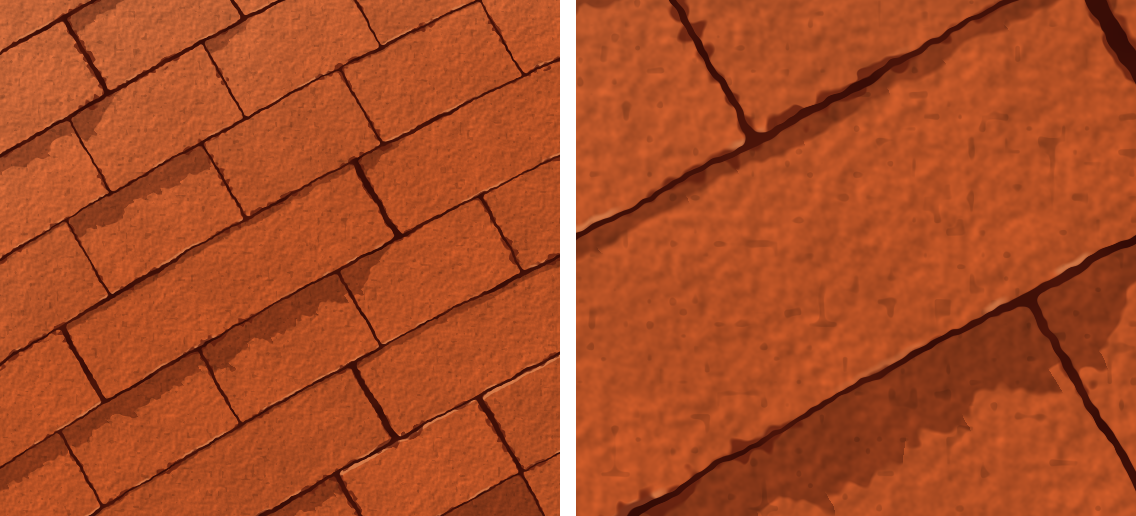
Left, the full canvas; right, a detail of the centre.
Give the GLSL for this texture, as a Shadertoy shader.

```glsl
// Terracotta bricks laid in slanted courses, some twice as long, lit from the upper left.
// A rotated, slightly bowed grid gives each brick a rounded box; noise adds
// chipped rims, ragged cast shadows, and a grainy clay surface.

// One entry per course: first joint, brick length, joint width (768 units span the canvas).
const vec3 courses[9] = vec3[9](
    vec3(150., 207., 3.), vec3(61., 214., 6.), vec3(-1., 211., 2.5),
    vec3(-73., 214., 2.5), vec3(-154., 461., 8.), vec3(-226., 220., 3.5),
    vec3(164., 461., 9.), vec3(72., 222., 6.), vec3(292., 227., 3.));

// Shadow depth for the bricks of each course; negative means a wedge at the left end.
const vec4 shadows[9] = vec4[9](
    vec4(0.), vec4(0., .18, 0., 0.), vec4(.2, -.36, -.26, 0.),
    vec4(.03, .27, 0., .02), vec4(0., .07, -.25, 0.), vec4(.22, .24, .31, -.46),
    vec4(.03, .07, 0., 0.), vec4(.2, 0., 0., 0.), vec4(2., 0., 0., 0.));

float hash(vec2 p) {
    vec3 q = fract(p.xyx * vec3(.1031, .1030, .0973));
    q += dot(q, q.yzx + 33.33);
    return fract((q.x + q.y) * q.z);
}

float noise(vec2 p) {
    vec2 i = floor(p), f = fract(p);
    f = f * f * (3. - 2. * f);
    return mix(mix(hash(i), hash(i + vec2(1, 0)), f.x),
               mix(hash(i + vec2(0, 1)), hash(i + vec2(1, 1)), f.x), f.y);
}

float clayHeight(vec2 p) {
    return .55 * noise(p * .12) + .4 * noise(p * .25 + 17.) + .2 * noise(p * .5 + 41.);
}

float roundBox(vec2 p, vec2 halfSize, float radius) {
    vec2 q = abs(p) - halfSize + radius;
    return length(max(q, 0.)) + min(max(q.x, q.y), 0.) - radius;
}

void mainImage(out vec4 fragColor, in vec2 fragCoord) {
    float px = 768. / iResolution.x;
    vec2 p = vec2(fragCoord.x, iResolution.y - fragCoord.y) * px;

    // Slanted course coordinates with a gentle bow and wobbling edges
    vec2 q = vec2(.866 * p.x - .5 * p.y, .5 * p.x + .866 * p.y);
    q.y -= 6.5e-5 * q.x * q.x;
    q += 3. * (vec2(noise(p * .05), noise(p * .05 + 60.)) - .5);
    q += 1.6 * (vec2(noise(p * .22), noise(p * .22 + 90.)) - .5);

    // Brick lookup
    float row = clamp(floor((q.y - 62.) / 121.5), -1., 7.);
    int r = int(row) + 1;
    vec3 course = courses[r];
    float along = (q.x - course.x) / course.y;
    float col = floor(along);
    vec2 local = vec2(fract(along) * course.y, q.y - 62. - row * 121.5);
    float tone = hash(vec2(row, col) + 20.);

    // Brick outline inside its cell; gaps open at the left and top
    vec2 low = vec2(course.z * (.6 + .5 * noise(q * .03)),
                    1.2 + 3.8 * pow(noise(vec2(q.x * .012, row * 7. + 50.)), 1.5));
    vec2 high = vec2(course.y - .6, 121.);
    float d = roundBox(local - .5 * (low + high), .5 * (high - low), 5.);

    // Clay colour and embossed grain
    vec3 clay = mix(vec3(.765, .39, .215), vec3(.705, .31, .14),
                    smoothstep(40., 530., q.y + 70. * (noise(p * .012) - .5)));
    clay *= .97 + .06 * tone;
    clay *= .96 + .08 * noise(p * .035 + 9.);
    clay *= 1. + .33 * (clayHeight(p + 1.3) - clayHeight(p - 1.3));
    float pit = smoothstep(.83, .93, noise(p * .19 + 130.));
    clay *= 1. - .13 * pit;

    // Ragged shadow thrown by the course above
    int slot = int(clamp(col + 1., 0., 3.));
    float reach = col > 2. ? 0. : shadows[r][slot];
    float depth = 121.5 * abs(reach);
    if (reach < 0.) depth *= 1. - local.x / 85.;
    float tooth = fract(q.x * .028 + .6 * noise(q * .03));
    float ragged = .5 + .45 * noise(vec2(q.x * .04, row * 5. + 30.))
                 + .28 * noise(q * .14) + .22 * tooth * tooth;
    float shade = 1. - smoothstep(-1.5, 1.5, local.y - low.y - depth * ragged);
    clay = mix(clay, clay * vec3(.74, .69, .68), shade);

    // Pale worn lip on the lower rim, and broad ledges on the lowest full course
    float rim = high.y - local.y;
    float lip = (1. - smoothstep(1.5, 4., rim)) * smoothstep(.4, .7, noise(q * vec2(.05, .02) + 75.));
    float ledge = row == 6. && col >= 0.
        ? 1. - smoothstep(8., 10., local.y + local.x * .02) : 0.;
    clay = mix(clay, vec3(.86, .51, .31), max(.75 * lip, .8 * ledge));

    // Dark chips eaten into the rims
    float wear = noise(q * .025 + 210.) * noise(q * .17 + 150.);
    float chip = smoothstep(-1., 1.5, d + 12. * max(wear - .2, 0.));
    clay = mix(clay, vec3(.37, .11, .05), .75 * chip);

    // Open joints
    vec3 gap = mix(vec3(.2, .04, .02), vec3(.34, .1, .045), noise(q * .06 + 300.) * .7);
    fragColor = vec4(mix(clay, gap, smoothstep(-.8 * px, .6 * px, d)), 1.);
}
```
